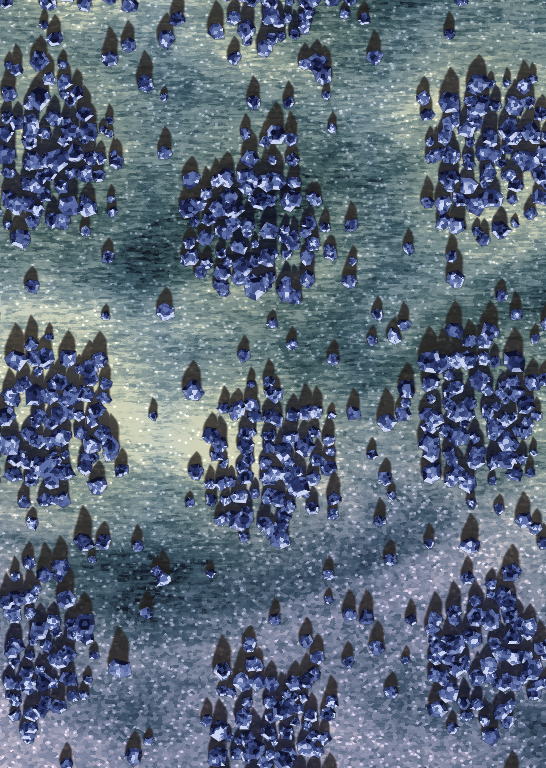
Reproduce this texture procedurally as a Shadertoy shader.

```glsl
const float TAU = 6.2831853;

float hash(vec2 p) {
    vec3 q = fract(p.xyx * vec3(0.1031, 0.1030, 0.0973));
    q += dot(q, q.yzx + 33.33);
    return fract((q.x + q.y) * q.z);
}

vec2 hash2(vec2 p) {
    return vec2(hash(p), hash(p + 71.7));
}

// Cellular noise: distance to the nearest seed, random shade of its cell
vec2 cellular(vec2 p) {
    vec2 base = floor(p), nearest = vec2(9.0, 0.0);
    for (int j = -1; j <= 1; j++)
    for (int i = -1; i <= 1; i++) {
        vec2 id = base + vec2(i, j);
        float d = length(id + hash2(id) - p);
        if (d < nearest.x) nearest = vec2(d, hash(id + 19.3));
    }
    return nearest;
}

// Folded sines for the cloudy dark bands
float waves(vec2 p) {
    float sum = 0.0, amp = 0.5;
    for (int i = 0; i < 5; i++) {
        p += 0.7 * sin(p.yx * 1.2 + float(i) * 1.9);
        sum += amp * sin(p.x + 0.6) * cos(p.y);
        p = mat2(0.88, 0.47, -0.47, 0.88) * p * 1.8;
        amp *= 0.6;
    }
    return sum;
}

// Distance to the closest heap in a staggered, jittered lattice
float heapDistance(vec2 p) {
    float nearest = 9.0;
    for (int col = 0; col < 3; col++)
    for (int row = 0; row < 4; row++) {
        vec2 id = vec2(col, row);
        vec2 centre = vec2(0.05, 0.13) + id * vec2(0.3, 0.33);
        centre.y -= 0.09 * mod(id.x, 2.0);
        centre += (hash2(id + 4.0) - 0.5) * 0.06;
        nearest = min(nearest, length((p - centre) * vec2(1.05, 0.85)));
    }
    return nearest;
}

vec3 plateColor(float v) {
    vec3 c = mix(vec3(0.07, 0.10, 0.14), vec3(0.22, 0.33, 0.38), smoothstep(0.0, 0.36, v));
    c = mix(c, vec3(0.46, 0.55, 0.59), smoothstep(0.3, 0.68, v));
    return mix(c, vec3(0.77, 0.81, 0.78), smoothstep(0.62, 1.05, v));
}

// Scratched plate: streaks above, granular and violet below
vec3 plate(vec2 p, float heap) {
    float granular = smoothstep(0.48, 0.12, p.y + 0.08 * sin(p.x * 9.0));
    float streak = 0.6 * cellular(p * vec2(55.0, 310.0)).y
                 + 0.4 * cellular(p * vec2(130.0, 400.0) + 31.0).y;
    vec2 speck = cellular(p * vec2(190.0, 240.0) + 57.0);
    float texture1 = mix(mix(streak, speck.y, 0.25), speck.y, 0.7 * granular);
    float halo = smoothstep(0.2, 0.07, heap);
    float cloud = waves(p * vec2(5.0, 12.0));
    float v = 0.53 + 0.52 * cloud + 0.17 * halo + 0.55 * (texture1 - 0.5);
    vec3 c = plateColor(mix(v, 0.5 + 0.75 * (v - 0.5), granular));
    c = mix(c, c * vec3(1.08, 0.96, 1.08), granular);
    c *= mix(vec3(1.0), vec3(1.08, 1.03, 0.90), halo * (1.0 - granular) * 0.8);
    float glint = step(0.88, speck.y) * smoothstep(0.5, 0.2, speck.x);
    return c + glint * vec3(0.20, 0.18, 0.22);
}

// Faceted stone in unit radius, lit from below; alpha is its coverage
vec4 stone(vec2 q, vec2 id, float soft) {
    float edge = -1.0, shade = 0.0, spin = hash(id + 8.0) * TAU;
    for (int k = 0; k < 6; k++) {
        vec2 seed = id + float(k) * 13.7;
        float angle = spin + (float(k) + 0.6 * hash(seed)) * TAU / 6.0;
        vec2 normal = vec2(cos(angle), sin(angle));
        float d = dot(q, normal) / mix(0.72, 1.0, hash(seed + 3.0));
        if (d > edge) {
            edge = d;
            shade = 0.65 * hash(seed + 5.0) + 0.22 - 0.27 * normal.y;
        }
    }
    float top = smoothstep(0.55 + soft, 0.55 - soft, edge);
    shade = mix(shade, 0.15 + 0.7 * hash(id + 6.0), top);
    shade += 0.5 * (cellular(q * 2.6 + id * 7.0).y - 0.5);
    vec3 c = mix(vec3(0.06, 0.07, 0.17), vec3(0.17, 0.22, 0.42), smoothstep(0.0, 0.4, shade));
    c = mix(c, vec3(0.37, 0.44, 0.66), smoothstep(0.35, 0.72, shade));
    c = mix(c, vec3(0.80, 0.84, 0.95), smoothstep(0.75, 1.0, shade));
    return vec4(c, smoothstep(1.0 + soft, 1.0 - soft, edge));
}

// Tapered shadow rising above a stone
float shadowShape(vec2 q, float len, float soft) {
    float t = clamp(q.y / len, 0.0, 1.0);
    float side = abs(q.x + 0.1 * sin(q.y * 2.0)) - 0.9 * (1.0 - t * t * t);
    return smoothstep(soft, -soft, side) * smoothstep(-0.6, 0.0, q.y) * step(q.y, len);
}

void mainImage(out vec4 fragColor, in vec2 fragCoord) {
    vec2 p = fragCoord / iResolution.y;
    float heap = heapDistance(p), shadow = 0.0;
    vec4 stones = vec4(0.0);

    // Three layers of scattered stones, dense inside the heaps
    for (int layer = 0; layer < 3; layer++) {
        float cell = 0.026 + 0.004 * float(layer);
        vec2 base = floor(p / cell);
        for (int j = 1; j >= -2; j--)
        for (int i = -1; i <= 1; i++) {
            vec2 id = base + vec2(i, j), key = id + float(layer) * 37.0 + 11.0;
            vec2 centre = (id + 0.2 + 0.6 * hash2(key)) * cell;
            float density = mix(0.07, 0.85, smoothstep(0.12, 0.05, heapDistance(centre)));
            if (hash(key + 23.0) > density) continue;
            float radius = cell * mix(0.22, 0.45, hash(key + 41.0));
            vec2 q = (p - centre) / radius;
            float soft = 0.8 / (iResolution.y * radius);
            float len = mix(2.4, 3.8, hash(key + 53.0));
            shadow = max(shadow, shadowShape(q, len, soft + 0.08) * (1.0 - 0.15 * q.y / len));
            if (dot(q, q) < 2.2) {
                vec4 s = stone(q, key, soft);
                stones = vec4(mix(stones.rgb, s.rgb, s.a), max(stones.a, s.a));
            }
        }
    }

    // Brown shade outside, navy gloom inside the heaps
    vec3 ground = plate(p, heap);
    vec3 gloom = mix(vec3(0.13, 0.11, 0.10), vec3(0.05, 0.05, 0.11), smoothstep(0.11, 0.04, heap));
    vec3 color = mix(ground, gloom + 0.08 * ground, 0.93 * shadow);
    color = mix(color, stones.rgb, stones.a);
    fragColor = vec4(clamp(color, 0.0, 1.0), 1.0);
}
```
